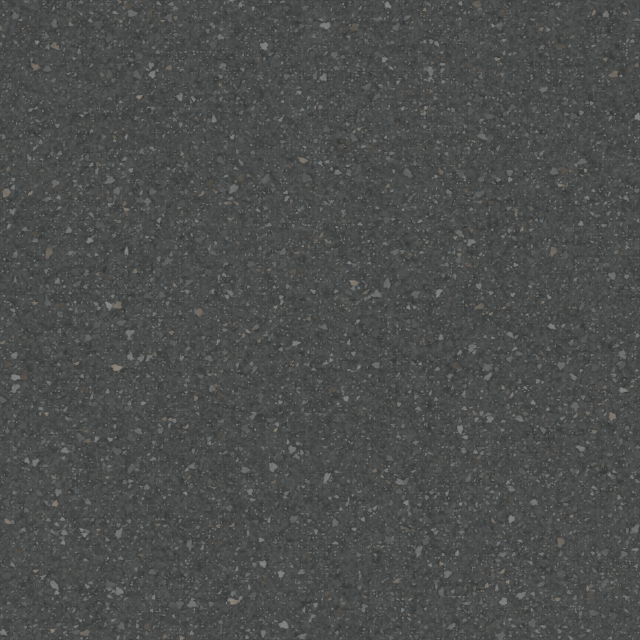
Give the GLSL for this texture, as a Shadertoy shader.

```glsl
// Dark worn asphalt: grainy grey binder with scattered small pale stone chips.

const vec3 BINDER_TINT = vec3(0.985, 1.005, 1.005);
const vec3 WARM_TINT = vec3(1.06, 1.0, 0.92);
const float BINDER_TONE = 0.292;

float hash(vec2 p) {
    vec3 q = fract(vec3(p.xyx) * 0.1031);
    q += dot(q, q.yzx + 33.33);
    return fract((q.x + q.y) * q.z);
}

float valueNoise(vec2 p) {
    vec2 cell = floor(p);
    vec2 f = fract(p);
    f = f * f * (3.0 - 2.0 * f);
    float low = mix(hash(cell), hash(cell + vec2(1.0, 0.0)), f.x);
    float high = mix(hash(cell + vec2(0.0, 1.0)), hash(cell + 1.0), f.x);
    return mix(low, high, f.y);
}

// Broad uneven patches from layered sines, about -1 to 1
float patches(vec2 p) {
    float sum = sin(p.x * 7.0 + 2.0 * sin(p.y * 5.0 + 1.0));
    sum += sin(p.y * 11.0 - 1.7 * sin(p.x * 9.0 + 2.0));
    sum += sin((p.x + p.y) * 19.0 + 2.0 * sin((p.x - p.y) * 14.0));
    return sum / 3.0;
}

// Distance to an uneven rounded stone with the given half axes
float stoneDistance(vec2 p, vec2 axes, float phase) {
    vec2 q = p / axes;
    float angle = atan(q.y, q.x + 1e-5);
    float outline = 1.0 + 0.16 * sin(3.0 * angle + phase) + 0.09 * sin(5.0 * angle - 2.0 * phase);
    return (length(q) - outline) * min(axes.x, axes.y);
}

// Cellular scatter: x = distance to the closest stone, y = its random id
vec2 scatterStones(vec2 p, float density, float seed) {
    vec2 home = floor(p);
    vec2 nearest = vec2(1.0, 0.0);
    for (int j = -1; j <= 1; j++) {
        for (int i = -1; i <= 1; i++) {
            vec2 cell = home + vec2(i, j);
            vec2 key = cell + seed;
            if (hash(key) > density) continue;
            vec2 center = cell + 0.2 + 0.6 * vec2(hash(key + 17.3), hash(key + 41.7));
            float id = hash(key + 73.1);
            float turn = 0.35 + 2.6 * (hash(key + 97.9) - 0.5);
            float radius = mix(0.17, 0.40, hash(key + 129.4));
            float stretch = mix(1.0, 1.45, hash(key + 151.6));
            vec2 offset = p - center;
            float c = cos(turn), s = sin(turn);
            offset = vec2(c * offset.x + s * offset.y, c * offset.y - s * offset.x);
            float d = stoneDistance(offset, radius * vec2(stretch, 1.0 / stretch), id * 40.0);
            if (d < nearest.x) nearest = vec2(d, id);
        }
    }
    return nearest;
}

// Lays one size of stones, with a faint dark rim, over the ground
vec3 layStones(vec3 ground, vec2 uv, float scale, float density, float brightest, float seed) {
    vec2 stone = scatterStones(uv * scale, density, seed);
    float blur = 0.03 + 0.6 * scale / iResolution.y;
    float body = 1.0 - smoothstep(-blur, blur, stone.x);
    float rim = 1.0 - smoothstep(0.0, 0.14 + blur, stone.x);
    float rarity = fract(stone.y * 7.31);
    float tone = mix(0.315, brightest, rarity * rarity);
    tone += 0.05 * (valueNoise(uv * 210.0 + seed) - 0.5);
    vec3 tint = mix(BINDER_TINT, WARM_TINT, step(0.88, stone.y));
    ground *= 1.0 - 0.07 * rim;
    return mix(ground, tone * tint, 0.88 * body);
}

// Small soft hollows between the stones
float pits(vec2 uv, float scale, float seed) {
    vec2 pit = scatterStones(uv * scale, 0.25, seed);
    return 1.0 - smoothstep(-0.15, 0.2, pit.x);
}

void mainImage(out vec4 fragColor, in vec2 fragCoord) {
    vec2 uv = fragCoord / iResolution.y;
    float patchiness = patches(uv);

    // Binder with fine and medium grain
    float tone = BINDER_TONE + 0.006 * patchiness;
    tone += 0.075 * (valueNoise(uv * 290.0 + 11.0) - 0.5);
    tone += 0.045 * (valueNoise(uv * vec2(110.0, 140.0) + 53.0) - 0.5);
    tone -= 0.030 * pits(uv, 75.0, 311.0);
    vec3 color = tone * BINDER_TINT;

    // Stones from fine grit up to the largest chips
    float density = 1.0 + 0.2 * patchiness;
    color = layStones(color, uv, 215.0, 0.48 * density, 0.50, 23.0);
    color = layStones(color, uv, 115.0, 0.36 * density, 0.52, 151.0);
    color = layStones(color, uv, 62.0, 0.17 * density, 0.54, 229.0);

    fragColor = vec4(color, 1.0);
}
```
